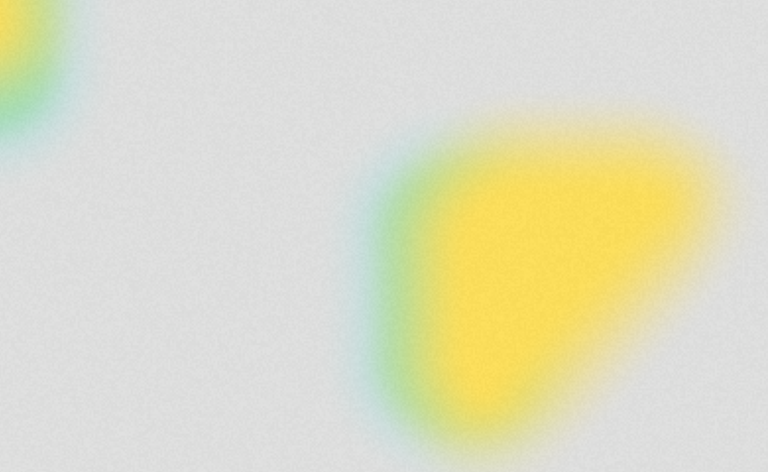
Give the GLSL for this background, as a Shadertoy shader.

```glsl
// Soft yellow glows with mint and pale cyan rims on a light grey ground.
// Each glow is a rounded box with a wide blurred edge; a slanted edge cuts
// the large one, and fine value noise adds a paper-like grain.

// Colours
const vec3 GROUND = vec3(0.868, 0.870, 0.868);
const vec3 YELLOW = vec3(0.982, 0.868, 0.355);
const vec3 MINT   = vec3(0.620, 0.862, 0.715);
const vec3 CYAN   = vec3(0.700, 0.868, 0.865);

// Large glow, in units of canvas height
const vec2 MAIN_CENTER = vec2(1.214, 0.364);
const vec2 MAIN_HALF   = vec2(0.335, 0.338);
const float MAIN_ROUND = 0.234;
const vec2 CUT_POINT   = vec2(1.315, 0.313);
const vec2 CUT_NORMAL  = vec2(0.741, -0.672);
const vec2 MAIN_RIM_CENTER = vec2(0.968, 0.372);
const vec2 MAIN_RIM_HALF   = vec2(0.198, 0.319);
const float MAIN_RIM_ROUND = 0.19;

// Corner glow
const vec2 CORNER_CENTER = vec2(-0.170, 1.128);
const vec2 CORNER_HALF   = vec2(0.251, 0.294);
const float CORNER_ROUND = 0.13;
const vec2 CORNER_RIM_CENTER = vec2(-0.138, 1.055);
const vec2 CORNER_RIM_HALF   = vec2(0.287, 0.370);
const float CORNER_RIM_ROUND = 0.17;

// Blur widths and grain
const float YELLOW_BLUR = 0.12;
const float CUT_BLUR    = 0.13;
const float RIM_BLUR    = 0.105;
const float GRAIN_CELLS = 240.0;
const float GRAIN_AMOUNT = 0.028;

float roundedBox(vec2 p, vec2 halfSize, float radius) {
    vec2 q = abs(p) - halfSize + radius;
    return length(max(q, 0.0)) + min(max(q.x, q.y), 0.0) - radius;
}

// Coverage: 1 inside, 0 outside, one half on the edge
float softFill(float dist, float blur) {
    return 1.0 - smoothstep(-blur, blur, dist);
}

float hash(vec2 p) {
    vec3 q = fract(vec3(p.xyx) * 0.1031);
    q += dot(q, q.yzx + 33.33);
    return fract((q.x + q.y) * q.z);
}

float valueNoise(vec2 p) {
    vec2 cell = floor(p);
    vec2 f = fract(p);
    f = f * f * (3.0 - 2.0 * f);
    float low  = mix(hash(cell), hash(cell + vec2(1.0, 0.0)), f.x);
    float high = mix(hash(cell + vec2(0.0, 1.0)), hash(cell + 1.0), f.x);
    return mix(low, high, f.y);
}

// Layer a rim that turns from cyan to mint, then the yellow core
vec3 addGlow(vec3 base, float rim, float core) {
    vec3 rimColor = mix(CYAN, MINT, smoothstep(0.3, 1.0, rim));
    return mix(mix(base, rimColor, rim), YELLOW, core);
}

void mainImage(out vec4 fragColor, in vec2 fragCoord) {
    vec2 p = fragCoord / iResolution.y;

    // Large glow with its slanted lower right edge
    float rim = softFill(roundedBox(p - MAIN_RIM_CENTER, MAIN_RIM_HALF, MAIN_RIM_ROUND), RIM_BLUR);
    float core = softFill(roundedBox(p - MAIN_CENTER, MAIN_HALF, MAIN_ROUND), YELLOW_BLUR);
    core *= softFill(dot(p - CUT_POINT, CUT_NORMAL), CUT_BLUR);
    vec3 color = addGlow(GROUND, rim, core);

    // Corner glow
    rim = softFill(roundedBox(p - CORNER_RIM_CENTER, CORNER_RIM_HALF, CORNER_RIM_ROUND), RIM_BLUR);
    core = softFill(roundedBox(p - CORNER_CENTER, CORNER_HALF, CORNER_ROUND), YELLOW_BLUR);
    color = addGlow(color, rim, core);

    // Grain
    color += (valueNoise(p * GRAIN_CELLS) - 0.5) * GRAIN_AMOUNT;

    fragColor = vec4(clamp(color, 0.0, 1.0), 1.0);
}
```
